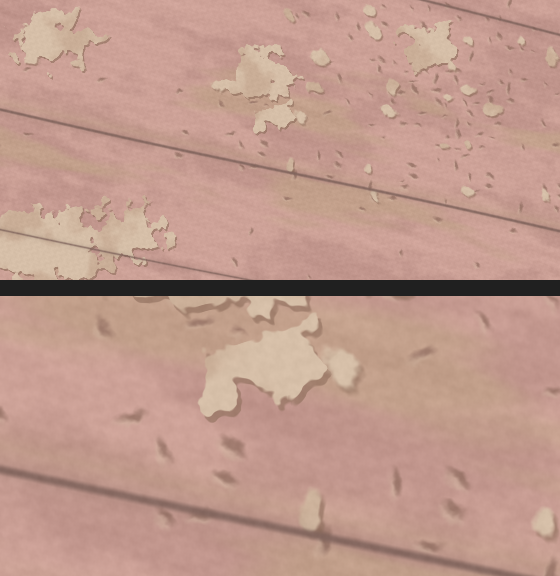
Top: the whole. Bottom: its middle third, enlarged.
This texture is drawn by a Shadertoy shader. Its source:

```glsl
// Weathered pink boards with flaking paint over a cream undercoat.
// Ragged ellipses and scattered cell flakes form the bare spots; an offset
// copy of the same field casts their shadows, and sloping seams go on top.

float hash(vec2 p) {
    return fract(sin(dot(p, vec2(41.3, 289.1))) * 43758.5);
}

vec2 hash2(vec2 p) {
    return vec2(hash(p), hash(p + 19.7));
}

// Layered, turned sines, roughly -1 to 1
float waves(vec2 p) {
    float sum = 0.0, amp = 0.5;
    for (int i = 0; i < 5; i++) {
        p = mat2(0.8, 0.6, -0.6, 0.8) * p * 1.7 + 1.3;
        sum += amp * sin(p.x + 1.5 * sin(p.y));
        amp *= 0.6;
    }
    return sum;
}

// Distance to the nearest cell point
float cellular(vec2 p) {
    float d = 2.0;
    for (int k = 0; k < 9; k++) {
        vec2 c = floor(p) + vec2(k % 3 - 1, k / 3 - 1);
        d = min(d, length(p - c - hash2(c)));
    }
    return d;
}

// How thickly the small flakes crowd together
float crowd(vec2 p) {
    vec2 right = (p - vec2(1.6, 0.62)) / vec2(0.4, 0.31);
    vec2 middle = (p - vec2(0.95, 0.6)) / vec2(0.15, 0.22);
    return 0.04 + exp(-dot(right, right)) + 0.5 * exp(-dot(middle, middle));
}

// Distance to scattered, tilted ovals, one at most per cell
float flakes(vec2 p, float cells, float stretch, float share) {
    vec2 q = p * cells;
    float d = 1.0;
    for (int k = 0; k < 9; k++) {
        vec2 c = floor(q) + vec2(k % 3 - 1, k / 3 - 1);
        vec2 r = hash2(c + cells);
        vec2 centre = c + 0.2 + 0.6 * r;
        if (hash(c + cells + 7.7) < share * crowd(centre / cells)) {
            float a = 0.8 + 2.0 * (hash(c + 3.1) - 0.5);
            vec2 v = mat2(cos(a), sin(a), -sin(a), cos(a)) * (q - centre);
            v.y *= stretch;
            d = min(d, (length(v) - 0.14 - 0.28 * r.y) / stretch);
        }
    }
    return d / cells;
}

// Distance to bare undercoat: broad patches (centre, radii) and flakes
float peel(vec2 p) {
    vec4 patches[6] = vec4[6](
        vec4(0.19, 0.865, 0.13, 0.085), vec4(0.93, 0.73, 0.11, 0.09),
        vec4(0.98, 0.58, 0.06, 0.04), vec4(0.17, 0.12, 0.23, 0.13),
        vec4(0.45, 0.17, 0.14, 0.085), vec4(1.53, 0.83, 0.085, 0.08));
    float d = 1.0;
    for (int i = 0; i < 6; i++) {
        vec2 r = patches[i].zw;
        d = min(d, (length((p - patches[i].xy) / r) - 1.0) * min(r.x, r.y));
    }
    d += 0.045 * waves(p * 22.0) + 0.06 * (0.45 - cellular(p * 17.0));
    vec2 torn = p + 0.009 * vec2(waves(p * 30.0), waves(p * 30.0 + 50.0));
    return min(d, flakes(torn, 11.0, 1.6, 0.5));
}

float inside(float d) {
    float soft = max(0.004, 0.8 / iResolution.y);
    return smoothstep(soft, -soft, d);
}

// Dark seam between boards, with a softer shade around it
vec3 seam(vec3 col, vec2 p, float start, float slope, float width) {
    float d = abs(p.y - start + slope * p.x + 0.004 * sin(3.0 * p.x));
    col *= 1.0 - 0.1 * exp(-d / 0.008);
    return mix(col, vec3(0.5, 0.39, 0.36), 0.85 * inside(d - width));
}

void mainImage(out vec4 fragColor, in vec2 fragCoord) {
    vec2 p = fragCoord / iResolution.y;
    vec2 board = vec2(p.x, p.y + 0.22 * p.x);

    // Pink paint, streaked and stained along the boards
    float streak = waves(board * vec2(2.5, 8.0)) + 0.3 * waves(p * 24.0);
    vec3 col = mix(vec3(0.755, 0.585, 0.55), vec3(0.805, 0.635, 0.595),
                   smoothstep(-0.5, 0.35, streak));
    float stain = smoothstep(0.2, 0.7, waves(board * vec2(1.6, 7.0) + 9.0));
    stain = max(stain, 0.6 * exp(-abs(board.y - 0.635) / 0.02));
    col = mix(col, vec3(0.76, 0.63, 0.54), 0.85 * stain);
    vec2 crease = board * vec2(9.0, 30.0);
    col += 0.02 * (waves(crease) - waves(crease + vec2(0.1, 0.3)));

    // Curled chips: a pale sliver beside a dark one
    vec2 torn = p + 0.005 * vec2(waves(p * 45.0), waves(p * 45.0 + 20.0));
    float chip = inside(flakes(torn, 26.0, 2.4, 0.4));
    float lip = inside(flakes(torn + vec2(0.005, 0.006), 26.0, 2.4, 0.4));
    col = mix(col, vec3(0.82, 0.71, 0.63), 0.5 * lip);
    col = mix(col, vec3(0.58, 0.44, 0.39), 0.8 * chip);

    // Shadowed rims and cream undercoat
    float bare = inside(peel(p));
    float shadow = inside(peel(p + vec2(-0.005, 0.007)));
    col = mix(col, vec3(0.58, 0.45, 0.38), 0.7 * shadow);
    vec3 cream = mix(vec3(0.79, 0.68, 0.59), vec3(0.84, 0.75, 0.66),
                     smoothstep(-0.6, 0.3, waves(p * 9.0)));
    col = mix(col, cream, bare);

    // Seams and fine grain
    col = seam(col, p, 0.609, 0.218, 0.0045);
    col = seam(col, p, 1.372, 0.249, 0.004);
    col = seam(col, p, 0.18, 0.2, 0.0025);
    col += 0.014 * waves(p * 130.0);
    fragColor = vec4(col, 1.0);
}
```
